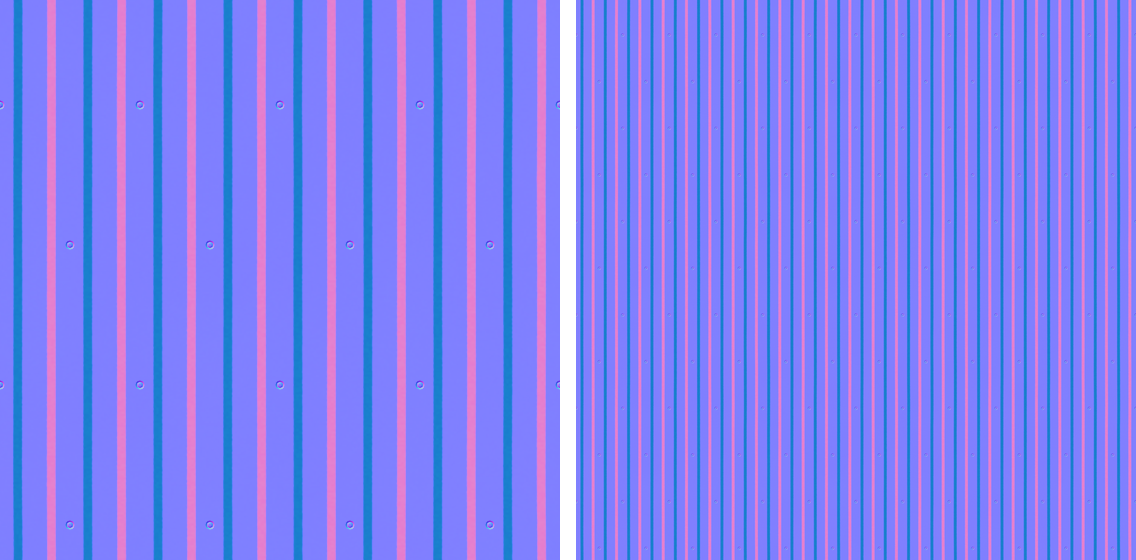
Left, the tile; right, the same tile 3 across and 3 down.
Reproduce this texture map procedurally as a Shadertoy shader.

```glsl
// Tangent-space normal map of ribbed sheet metal with staggered hex-socket bolts

float hash(vec2 p) {
    vec3 q = fract(p.xyx * vec3(0.1031, 0.1030, 0.0973));
    q += dot(q, q.yzx + 33.33);
    return fract((q.x + q.y) * q.z);
}

// Value noise in -1..1 that wraps after a whole number of cells
float tileNoise(vec2 uv, vec2 cells) {
    vec2 p = uv * cells, i = floor(p), f = fract(p);
    f = f * f * (3.0 - 2.0 * f);
    vec2 a = mod(i, cells), b = mod(i + 1.0, cells);
    float low = mix(hash(a), hash(vec2(b.x, a.y)), f.x);
    float high = mix(hash(vec2(a.x, b.y)), hash(b), f.x);
    return 2.0 * mix(low, high, f.y) - 1.0;
}

// Soft-edged band of the given half width
float band(float d, float halfWidth, float soft) {
    return 1.0 - smoothstep(halfWidth - soft, halfWidth + soft, abs(d));
}

// Slope of a bolt head: rounded rim outside, hexagonal recess inside
vec2 boltSlope(vec2 p, float pixel) {
    float r = length(p);
    vec2 outward = p / max(r, 0.001);
    vec2 a = abs(p);
    float hex = max(dot(a, vec2(0.5, 0.866)), a.x);
    float soft = max(0.006, 0.5 * pixel);
    float rim = band(r - 0.054, 0.009, soft);
    float recess = band(hex - 0.029, 0.007, soft);
    return outward * (0.85 * rim - 0.7 * recess);
}

void mainImage(out vec4 fragColor, in vec2 fragCoord) {
    vec2 uv = fragCoord / iResolution.xy;
    float ribs = 8.0;
    float pixel = ribs / iResolution.x;

    // Fine grain and broad unevenness
    vec2 grain = vec2(tileNoise(uv, vec2(256.0)),
                      tileNoise(uv + 0.37, vec2(192.0, 256.0)));
    vec2 sway = vec2(tileNoise(uv, vec2(8.0, 6.0)),
                     tileNoise(uv + 0.61, vec2(6.0, 8.0)));

    // Rising and falling flanks of each rib, with slightly wavering edges
    float x = fract(uv.x * ribs) + 0.004 * sway.x + 0.002 * grain.x;
    float soft = max(0.015, 0.6 * pixel);
    float rise = band(x - 0.255, 0.0595, soft);
    float fall = band(x - 0.735, 0.0595, soft);
    float flank = rise + fall;
    vec2 slope = vec2(1.3 * fall - 1.33 * rise, 0.0);
    slope += grain * mix(0.006, 0.045, flank) + 0.008 * sway;

    // Bolts in the valleys, two per column, offset on alternate columns
    float column = round(uv.x * ribs);
    float startY = 0.3125 - 0.25 * mod(column, 2.0);
    float boltY = mod(uv.y - startY + 0.25, 0.5) - 0.25;
    slope += boltSlope(vec2(uv.x * ribs - column, boltY * ribs), pixel);

    // Green points down the sheet
    vec3 normal = normalize(vec3(slope.x, -slope.y, 1.0));
    fragColor = vec4(0.5 + 0.5 * normal, 1.0);
}
```
